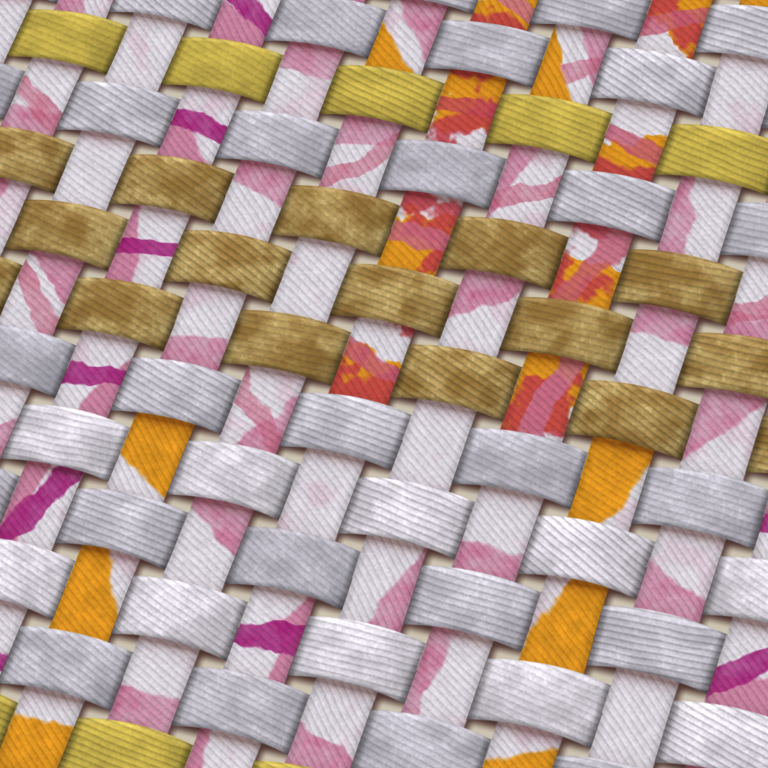
This pattern is drawn by a WebGL 2 fragment shader. Its source:

```glsl
#version 300 es
precision highp float;
// Plain weave of embossed ribbons seen at a slant: a projective lattice places
// warp and weft, parity picks the upper ribbon, and noise paints and wears each.
// Wefts are silver, white or gold; warps are white with watercolour stains.

#define WARP_HALF 0.345
#define WEFT_HALF 0.41
#define ARCH 0.045
#define RIDGE_PITCH 0.0088
#define RIDGE_DEPTH 0.075
#define GRAIN 0.09
#define SHADOW_DEPTH 0.62

uniform vec2 u_resolution;
out vec4 outColor;

const float TAU = 6.28319;
const vec3 WHITE = vec3(0.82, 0.80, 0.83);
const vec3 SILVER = vec3(0.68, 0.67, 0.71);
const vec3 GOLD_LIGHT = vec3(0.73, 0.64, 0.42);
const vec3 GOLD_DARK = vec3(0.49, 0.37, 0.18);
const vec3 YELLOW = vec3(0.71, 0.63, 0.28);
const vec3 PINK = vec3(0.73, 0.43, 0.55);
const vec3 MAGENTA = vec3(0.60, 0.14, 0.44);
const vec3 RED = vec3(0.70, 0.23, 0.27);
const vec3 ORANGE = vec3(0.82, 0.55, 0.13);
const vec3 CREAM = vec3(0.80, 0.76, 0.69);
const vec3 UMBER = vec3(0.30, 0.20, 0.18);

float hash(vec2 p) {
    return fract(sin(dot(p, vec2(127.1, 311.7))) * 43758.5);
}

float noise(vec2 p) {
    vec2 c = floor(p), f = fract(p);
    f *= f * (3.0 - 2.0 * f);
    return mix(mix(hash(c), hash(c + vec2(1, 0)), f.x),
               mix(hash(c + vec2(0, 1)), hash(c + 1.0), f.x), f.y);
}

float fbm(vec2 p) {
    float sum = 0.0, gain = 0.53;
    for (int k = 0; k < 4; k++) {
        sum += gain * noise(p);
        p = mat2(1.6, 1.2, -1.2, 1.6) * p + 7.3;
        gain *= 0.5;
    }
    return sum;
}

vec2 direction(float angle) { return vec2(cos(angle), sin(angle)); }

// Fine embossed lines, running down to the right
float ridges(vec2 p, float angle, float wobble) {
    float phase = TAU * dot(p, direction(angle)) / RIDGE_PITCH + wobble;
    return sin(phase) + 0.35 * sin(2.0 * phase + 0.8);
}

// Watercolour on one visible piece of warp
vec3 warpPaint(vec2 local, vec2 id, vec2 p) {
    float r1 = hash(id), r2 = hash(id + 17.3), r3 = hash(id + 41.9);
    float blot = fbm(p * 24.0 + id * 5.1) - 0.5;
    float wash = fbm(p * 60.0);
    float side = dot(local, direction(r1 * TAU)) + 0.25 * blot;
    float stripe = abs(dot(local, direction(r2 * 2.6)) + 0.3 * blot - 0.2 * (r3 - 0.5));
    bool fiery = (id.x == 1.0 || id.x == 3.0) && id.y < 3.0;
    bool amber = (id.x == -1.0 || id.x == 4.0) && id.y > 2.0;
    bool vivid = id.x == -2.0 || id.x == 6.0 || (id.x == 1.0 && id.y > 5.0);
    float bandMask = 1.0 - smoothstep(0.12, 0.16, stripe);
    float sideMask = smoothstep(0.03, 0.09, side - 0.14 * r3);

    vec3 color = WHITE * (0.96 + 0.08 * wash);
    color = mix(color, PINK, 0.16 * smoothstep(0.05, 0.25, blot));
    if (fiery) {
        color = mix(color, ORANGE, smoothstep(-0.2, -0.12, side + blot));
        color = mix(color, RED, 0.85 * smoothstep(0.02, 0.13, blot + 0.25 * local.x * sign(r2 - 0.6)));
        color = mix(color, mix(RED, PINK, r3), 0.8 * bandMask);
    } else if (amber) {
        color = mix(color, ORANGE * (0.88 + 0.25 * wash), smoothstep(-0.25, -0.18, side));
    } else if (vivid) {
        color = mix(color, PINK, sideMask * 0.85);
        color = mix(color, MAGENTA, bandMask * (0.65 + 0.4 * wash));
    } else if (r2 > 0.25) {
        color = mix(color, PINK, sideMask * (0.35 + 0.75 * wash));
        color = mix(color, mix(PINK, RED, 0.25), bandMask * step(0.65, r3) * (0.4 + 0.5 * wash));
        color = mix(color, ORANGE, step(0.87, r1) * smoothstep(0.1, 0.15, -side));
    }
    return color;
}

// Metallic finish of each weft row
vec3 weftPaint(vec2 id, vec2 p) {
    float wear = smoothstep(0.25, 0.75, fbm(p * vec2(30.0, 42.0) + id));
    float speck = smoothstep(0.6, 0.8, noise(p * 190.0)) * wear;
    if (id.y == -2.0 || id.y == 8.0) return YELLOW * (0.94 + 0.12 * wear);
    if (id.y >= 0.0 && id.y < 3.0)
        return mix(GOLD_DARK, GOLD_LIGHT, 0.12 + 0.65 * wear + 0.25 * speck);
    float pale = id.y > 3.0 && mod(id.y, 2.0) < 0.5 ? 0.85 : 0.4 * hash(id);
    return mix(SILVER, WHITE, pale) * (0.92 + 0.14 * wear + 0.06 * speck);
}

void main() {
    float size = min(u_resolution.x, u_resolution.y);
    vec2 p = gl_FragCoord.xy / size;
    // Lattice: x counts warps, y counts wefts downwards
    mat3 slant = mat3(0.1042, 0.0185, -0.008, -0.0361, 0.0781, -0.01, 0.4375, 0.2839, 1.0);
    vec3 q = inverse(slant) * vec3(p.x, 1.0 - p.y, 1.0);
    vec2 uv = q.xy / q.z;
    uv += 0.035 * (vec2(noise(uv * 0.9), noise(uv * 0.9 + 31.0)) - 0.5);
    float blur = 11.0 / size;
    vec2 cell = round(uv);
    vec2 weftId = vec2(cell.y + 2.0 * round((uv.x - cell.y) * 0.5), cell.y);
    vec2 warpId = vec2(cell.x, cell.x + 1.0 + 2.0 * round((uv.y - cell.x - 1.0) * 0.5));
    vec2 weft = uv - weftId, warp = uv - warpId;
    float grain = GRAIN * (noise(p * 330.0) - 0.5), wobble = 2.0 * noise(p * 28.0);

    // Ground in the gaps, dark beside the ribbons
    vec2 gap = fract(uv);
    vec3 color = mix(UMBER, CREAM, smoothstep(0.40, 0.56, gap.y) * smoothstep(0.32, 0.46, gap.x));

    // Warp, dipping beneath the wefts at both ends
    float tilt = 0.45 + 0.55 * hash(warpId + 3.7);
    vec3 paint = warpPaint(warp, warpId, p) * (1.0 + grain + RIDGE_DEPTH * 0.75 * ridges(p, tilt, wobble));
    float dip = exp(-14.0 * max(warp.y + 0.57, 0.0)) + 0.3 * exp(-12.0 * max(0.6 - warp.y, 0.0));
    paint = mix(paint, paint * UMBER * 1.4, SHADOW_DEPTH * dip);
    paint *= 1.03 - 0.14 * smoothstep(0.24, WARP_HALF, abs(warp.x));
    color = mix(color, paint, 1.0 - smoothstep(-blur, blur, abs(warp.x) - WARP_HALF));

    // Weft, arched over the warp
    float reach = 1.0 - WARP_HALF, bend = weft.x / reach;
    float across = weft.y + ARCH * (1.0 - 2.0 * bend * bend);
    tilt = 0.85 + 0.55 * hash(weftId + 9.1);
    paint = weftPaint(weftId, p) * (1.0 + grain + RIDGE_DEPTH * (0.6 + 0.8 * hash(weftId)) * ridges(p, tilt, wobble));
    paint *= 1.06 - 0.12 * bend * bend - 0.04 * bend - 0.12 * across;
    paint *= 1.0 - 0.38 * smoothstep(0.84, 1.0, abs(bend));
    paint *= 1.0 - 0.25 * smoothstep(0.33, WEFT_HALF, across);
    paint += 0.07 * smoothstep(0.045, 0.0, abs(across + WEFT_HALF - 0.035));
    float edge = max(abs(weft.x) - reach, abs(across) - WEFT_HALF);
    color = mix(color, paint, 1.0 - smoothstep(-blur, blur, edge));
    outColor = vec4(clamp(color, 0.0, 1.0), 1.0);
}
```
